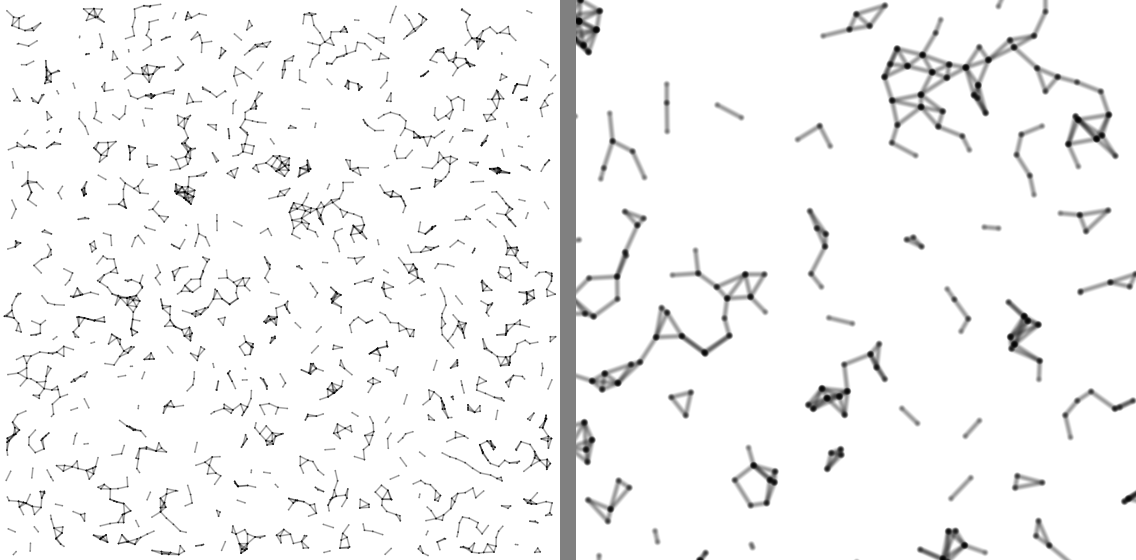
Left, the full canvas; right, a detail of the centre.
This pattern is drawn by a Shadertoy shader. Its source:

```glsl
const float CELLS = 46.0;         // grid cells across the populated square
const float MARGIN = 0.0075;      // empty border of the canvas
const float POINTS_PER_CELL = 0.95;
const float LINK_RADIUS = 0.0186; // points closer than this are joined
const float LINE_WIDTH = 0.0026;
const float NODE_RADIUS = 0.0027;
const float LINE_INK = 0.38;
const float NODE_INK = 0.25;
const int MAX_PER_CELL = 5;
const int MAX_POINTS = 45;

// Integer hash: cell and index to two values in 0..1
vec2 hash2(ivec2 cell, int index) {
    uvec3 v = uvec3(cell.x + 11, cell.y + 37, index + 5);
    v = v * 1664525u + 1013904223u;
    v.x += v.y * v.z; v.y += v.z * v.x; v.z += v.x * v.y;
    v ^= v >> 16u;
    v.x += v.y * v.z; v.y += v.z * v.x; v.z += v.x * v.y;
    return vec2(v.xy >> 8u) / 16777216.0;
}

// Poisson-distributed number of points in a cell
int pointCount(ivec2 cell, float mean) {
    float u = hash2(cell, 99).x;
    float term = exp(-mean);
    float total = term;
    int count = 0;
    while (count < MAX_PER_CELL && u > total) {
        count++;
        term *= mean / float(count);
        total += term;
    }
    return count;
}

float segmentDistance(vec2 p, vec2 a, vec2 b) {
    vec2 pa = p - a, ba = b - a;
    float t = clamp(dot(pa, ba) / max(dot(ba, ba), 1e-9), 0.0, 1.0);
    return length(pa - ba * t);
}

// Soft stroke, densest on its centre
float softInk(float dist, float radius) {
    return 1.0 - smoothstep(0.0, radius, dist);
}

// Light left after drawing one link with its two end nodes
float linkLight(vec2 p, vec2 a, vec2 b) {
    float line = 1.0 - LINE_INK * softInk(segmentDistance(p, a, b), LINE_WIDTH);
    float nodeA = 1.0 - NODE_INK * softInk(distance(p, a), NODE_RADIUS);
    float nodeB = 1.0 - NODE_INK * softInk(distance(p, b), NODE_RADIUS);
    return line * nodeA * nodeB;
}

// Joins all close pairs among the points around p
float networkLight(vec2 p) {
    float cellSize = (1.0 - 2.0 * MARGIN) / CELLS;
    ivec2 home = ivec2(floor((p - MARGIN) / cellSize));
    vec2 points[MAX_POINTS];
    int found = 0;

    // Gather the points of the 3 by 3 neighbourhood
    for (int y = -1; y <= 1; y++) {
        for (int x = -1; x <= 1; x++) {
            ivec2 cell = home + ivec2(x, y);
            if (min(cell.x, cell.y) < 0 || max(cell.x, cell.y) >= int(CELLS)) continue;
            int count = pointCount(cell, POINTS_PER_CELL);
            for (int i = 0; i < count; i++) {
                points[found] = MARGIN + (vec2(cell) + hash2(cell, i)) * cellSize;
                found++;
            }
        }
    }

    // Overlapping links darken each other
    float light = 1.0;
    for (int i = 0; i < found; i++) {
        for (int j = i + 1; j < found; j++) {
            if (distance(points[i], points[j]) < LINK_RADIUS)
                light *= linkLight(p, points[i], points[j]);
        }
    }
    return light;
}

void mainImage(out vec4 fragColor, in vec2 fragCoord) {
    vec2 p = fragCoord / iResolution.xy;
    fragColor = vec4(vec3(networkLight(p)), 1.0);
}
```
